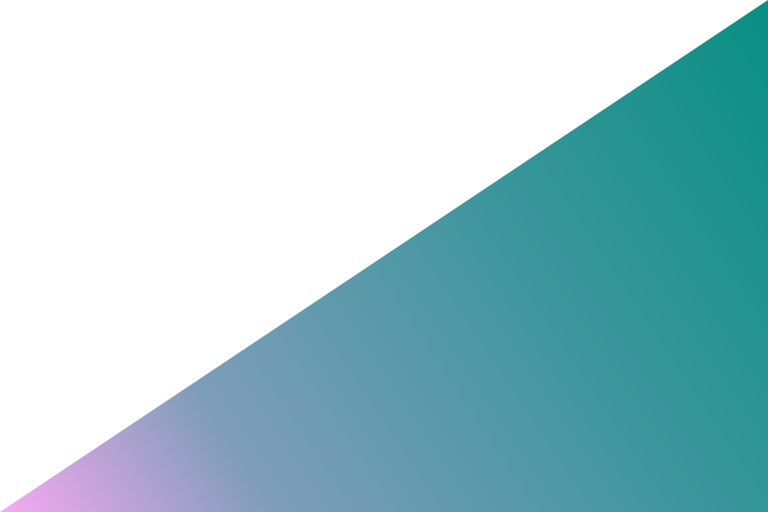
Reproduce this background procedurally as a Shadertoy shader.

```glsl
// Draws a diagonal wedge shaded from pink through slate blue to teal, on white.

const vec3 WHITE = vec3(1.0);
const vec3 PINK  = vec3(0.970, 0.660, 0.945);
const vec3 SLATE = vec3(0.495, 0.615, 0.730);
const vec3 SEA   = vec3(0.243, 0.588, 0.617);
const vec3 TEAL  = vec3(0.030, 0.560, 0.515);

// Positions of the inner colour stops along the diagonal
const float SLATE_STOP = 0.25;
const float SEA_STOP   = 0.62;

// Fraction of the way from a to b, held within 0 to 1
float ramp(float a, float b, float t) {
    return clamp((t - a) / (b - a), 0.0, 1.0);
}

vec3 wedgeColor(float t) {
    vec3 color = mix(PINK, SLATE, ramp(0.0, SLATE_STOP, t));
    color = mix(color, SEA, ramp(SLATE_STOP, SEA_STOP, t));
    return mix(color, TEAL, ramp(SEA_STOP, 1.0, t));
}

void mainImage(out vec4 fragColor, in vec2 fragCoord) {
    // Height-based units keep the gradient perpendicular to the diagonal
    vec2 p = fragCoord / iResolution.y;
    vec2 diagonal = vec2(iResolution.x / iResolution.y, 1.0);
    float along = dot(p, diagonal) / dot(diagonal, diagonal);

    // Signed distance to the diagonal, positive below it
    float below = (p.x * diagonal.y - p.y * diagonal.x) / length(diagonal);
    float pixel = 1.0 / iResolution.y;
    float coverage = clamp(below / pixel + 0.5, 0.0, 1.0);

    fragColor = vec4(mix(WHITE, wedgeColor(along), coverage), 1.0);
}
```
